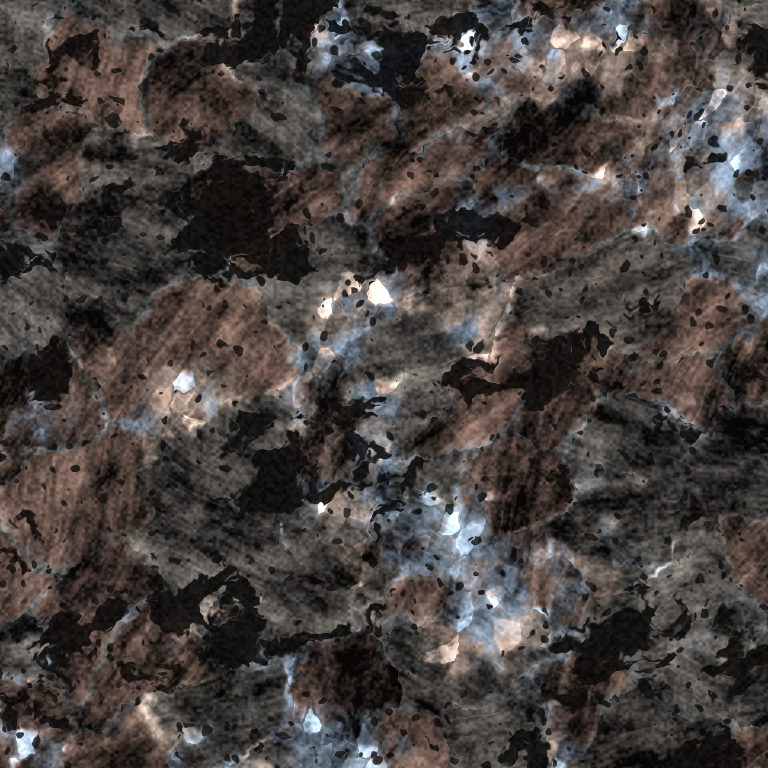
Reproduce this texture procedurally as a Shadertoy shader.

```glsl
// Polished dark granite: fibrous brown and grey crystals, black mica, pale blue and pink feldspar.

vec2 hash2(vec2 p) {
    vec2 q = vec2(dot(p, vec2(127.1, 311.7)), dot(p, vec2(269.5, 183.3)));
    return fract(sin(q) * 43758.545);
}

mat2 rotation(float angle) {
    float c = cos(angle), s = sin(angle);
    return mat2(c, -s, s, c);
}

float valueNoise(vec2 p) {
    vec2 cell = floor(p), f = fract(p);
    f = f * f * (3.0 - 2.0 * f);
    float low = mix(hash2(cell).x, hash2(cell + vec2(1, 0)).x, f.x);
    float high = mix(hash2(cell + vec2(0, 1)).x, hash2(cell + vec2(1, 1)).x, f.x);
    return mix(low, high, f.y);
}

float fbm(vec2 p) {
    float sum = 0.0, total = 0.0, amplitude = 1.0;
    for (int i = 0; i < 5; i++) {
        sum += amplitude * valueNoise(p);
        total += amplitude;
        amplitude *= 0.6;
        p = rotation(0.6) * p * 2.03 + 17.3;
    }
    return sum / total;
}

// Cellular noise: x = distance to centre, y = distance to border, zw = random pair of the cell
vec4 cellular(vec2 p) {
    vec2 base = floor(p), nearestId = base;
    float nearest = 9.0, second = 9.0;
    for (int y = -1; y <= 1; y++) {
        for (int x = -1; x <= 1; x++) {
            vec2 id = base + vec2(x, y);
            float d = length(id + hash2(id) - p);
            if (d < nearest) {
                second = nearest;
                nearest = d;
                nearestId = id;
            } else {
                second = min(second, d);
            }
        }
    }
    return vec4(nearest, second - nearest, hash2(nearestId + 71.7));
}

void mainImage(out vec4 fragColor, in vec2 fragCoord) {
    vec2 p = fragCoord / iResolution.y;
    vec2 warp = vec2(fbm(p * 11.0), fbm(p * 11.0 + 43.0)) - 0.5;
    vec2 bent = p + 0.11 * warp;

    // Large elongated crystals, each with its own fibre direction
    vec4 crystal = cellular(rotation(0.4) * bent * vec2(6.0, 9.0) + 3.0);
    vec2 along = rotation(0.35 + 2.2 * (crystal.w - 0.5)) * (p + 0.02 * warp);
    float streak = fbm(along * vec2(10.0, 38.0) + 9.0 * crystal.z);
    float fibre = valueNoise(along * vec2(28.0, 210.0));
    float inside = smoothstep(0.0, 0.1, crystal.y);

    // Small angular shards
    vec4 shard = cellular(rotation(-0.5) * (p + 0.05 * warp) * vec2(38.0, 28.0));
    float shardTone = mix(0.5, shard.z, smoothstep(0.0, 0.15, shard.y));

    // Brightness of the ground
    float mottle = fbm(p * 21.0 + 60.0);
    float grain = valueNoise(p * 240.0) - 0.5;
    float light = 0.235 + 0.13 * (crystal.z - 0.5) * inside;
    light += 0.45 * (mottle - 0.5) + 0.5 * (streak - 0.5);
    light += 0.11 * (fibre - 0.5) + 0.17 * grain;
    light += 0.07 * (shardTone - 0.5);

    // Pale feldspar gathers in patches and along crystal borders
    float rim = 1.0 - smoothstep(0.0, 0.2, crystal.y);
    float pale = smoothstep(0.52, 0.67, fbm(p * 6.5 + 12.0) + 0.09 * rim - 0.02);
    light += pale * (0.07 + 0.24 * shardTone + 0.35 * (mottle - 0.5));
    light += 0.07 * rim * smoothstep(0.5, 0.8, mottle + 0.1);

    // Bright chips and fine scratches
    float chip = pale * smoothstep(0.68, 0.85, shardTone) * smoothstep(0.4, 0.6, mottle);
    float scratch = smoothstep(0.84, 0.97, valueNoise(along * vec2(22.0, 150.0) + 5.0));
    light += 0.3 * chip + 0.08 * scratch;

    // Ragged black clumps and round specks
    vec2 clumpPoint = rotation(0.3) * bent * vec2(9.0, 15.0) + 80.0;
    float clump = smoothstep(0.6, 0.65, fbm(clumpPoint) + 0.1 * (shardTone - 0.5) - 0.03 * pale);
    vec4 speck = cellular(p * 55.0 + 3.0 * warp);
    float radius = 0.42 * speck.z * speck.z * speck.z;
    float dots = 1.0 - smoothstep(radius - 0.06, radius + 0.06, speck.x + 0.06);
    float black = max(clump, 0.85 * dots);
    light = mix(light, 0.055 + 0.07 * grain, black * 0.93);

    // Mineral tints
    float brownShare = smoothstep(0.48, 0.56, crystal.w) * inside;
    vec3 tint = mix(vec3(1.03, 1.0, 0.95), vec3(1.2, 0.96, 0.86), brownShare);
    float blueShare = smoothstep(0.36, 0.6, fbm(p * 9.0 + 150.0) + 0.25 * (shard.w - 0.5));
    vec3 paleTint = mix(vec3(1.13, 0.99, 0.91), vec3(0.89, 1.0, 1.13), blueShare);
    tint = mix(tint, paleTint, max(pale, 0.45 * rim));

    fragColor = vec4(clamp(max(light, 0.025) * tint, 0.0, 1.0), 1.0);
}
```
